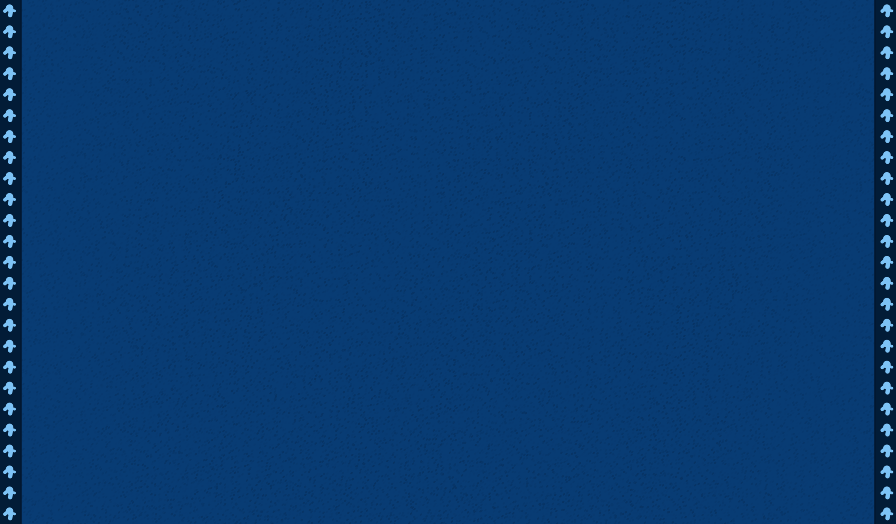
Write a Shadertoy shader that draws this background.

```glsl
const vec3 CLOTH = vec3(0.030, 0.234, 0.455);
const vec3 FLECK = vec3(0.026, 0.175, 0.345);
const vec3 BAND = vec3(0.006, 0.108, 0.215);
const vec3 SEAM = vec3(0.010, 0.075, 0.160);
const vec3 BADGE = vec3(0.490, 0.765, 0.965);

// Lengths are in canvas heights
const float BAND_WIDTH = 0.0412;
const float SEAM_WIDTH = 0.0012;
const float BADGE_INSET = 0.0178;
const float BADGE_ROWS = 25.0;
const float GRAIN_ROWS = 160.0;
const float FLECK_RADIUS = 0.43;

vec2 hash2(vec2 p) {
    vec2 q = vec2(dot(p, vec2(127.1, 311.7)), dot(p, vec2(269.5, 183.3)));
    return fract(sin(q) * 43758.5453);
}

float capsule(vec2 p, vec2 a, vec2 b, float radius) {
    vec2 ab = b - a;
    float t = clamp(dot(p - a, ab) / dot(ab, ab), 0.0, 1.0);
    return length(p - a - t * ab) - radius;
}

// Small curved badge in units of one row
float badgeDistance(vec2 p) {
    float crown = length(p - vec2(0.01, 0.11)) - 0.18;
    float beak = capsule(p, vec2(-0.03, 0.12), vec2(-0.21, -0.03), 0.085);
    float stem = capsule(p, vec2(0.09, 0.06), vec2(0.04, -0.22), 0.105);
    float tail = capsule(p, vec2(0.06, 0.03), vec2(0.25, -0.02), 0.065);
    return min(min(crown, beak), min(stem, tail));
}

// Cellular grain: short slanted flecks of varied strength
float grain(vec2 p, float pixel) {
    vec2 cell = floor(p);
    float soft = max(pixel * 0.5, 0.12);
    float cover = 0.0;
    for (int y = -1; y <= 1; y++) {
        for (int x = -1; x <= 1; x++) {
            vec2 id = cell + vec2(x, y);
            vec2 d = p - id - hash2(id);
            d = vec2(d.x + d.y, 1.5 * (d.y - d.x)) * 0.7071;
            float strength = hash2(id + 71.3).x;
            float mask = 1.0 - smoothstep(FLECK_RADIUS - soft, FLECK_RADIUS + soft, length(d));
            cover = max(cover, mask * strength * strength);
        }
    }
    return cover;
}

void mainImage(out vec4 fragColor, in vec2 fragCoord) {
    float pixel = 1.0 / iResolution.y;
    float aspect = iResolution.x * pixel;
    vec2 p = fragCoord * pixel;
    float side = min(p.x, aspect - p.x);

    // Cloth with faint broad streaks
    float streak = 0.5 + 0.25 * sin(p.x * 31.0) + 0.25 * sin(p.x * 73.0 + 1.2);
    float inner = smoothstep(0.04, 0.45, side);
    float amount = mix(0.36, 0.56, inner) + 0.08 * streak;
    vec3 color = mix(CLOTH, FLECK, amount * grain(p * GRAIN_ROWS, GRAIN_ROWS * pixel));

    // Side bands and their seams
    float band = 1.0 - smoothstep(-0.5 * pixel, 0.5 * pixel, side - BAND_WIDTH);
    color = mix(color, BAND, band);
    float seam = abs(side - BAND_WIDTH + SEAM_WIDTH) - SEAM_WIDTH;
    color = mix(color, SEAM, 0.7 * (1.0 - smoothstep(-0.5 * pixel, 0.5 * pixel, seam)));

    // Repeated badges, facing the same way on both sides
    float center = p.x < 0.5 * aspect ? BADGE_INSET : aspect - BADGE_INSET;
    vec2 local = vec2((p.x - center) * BADGE_ROWS, fract(p.y * BADGE_ROWS) - 0.5);
    float aa = 0.5 * BADGE_ROWS * pixel;
    color = mix(color, BADGE, 1.0 - smoothstep(-aa, aa, badgeDistance(local)));

    fragColor = vec4(color, 1.0);
}
```
